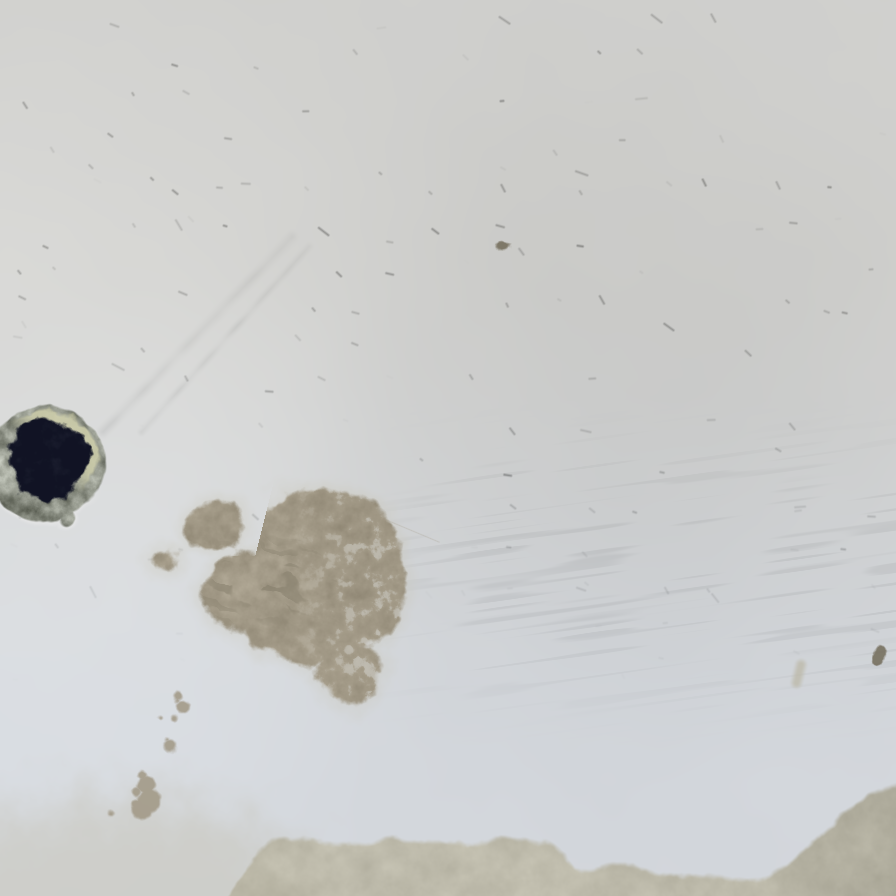
Write a Shadertoy shader that draws this texture.

```glsl
// A pale painted wall with a ragged hole, a brown scraped patch and damp stains.
// Gradients form the paint, noise-warped ellipses and segments form the damage,
// and hashed cells scatter the small scratches.

#define EDGE 0.0016
#define SPECK_AMOUNT 0.26
#define SCRATCH_AMOUNT 0.06
#define DRIP_COUNT 14
#define MUD vec3(0.625, 0.59, 0.515)
#define MUD_DARK vec3(0.52, 0.49, 0.415)
#define DAMP vec3(0.73, 0.715, 0.645)
#define HOLE_DARK vec3(0.065, 0.075, 0.14)
#define HOLE_RIM vec3(0.55, 0.565, 0.52)

float hash(vec2 p) {
    return fract(sin(dot(p, vec2(127.1, 311.7))) * 43758.5);
}

float noise(vec2 p) {
    vec2 c = floor(p), f = fract(p);
    f = f * f * (3.0 - 2.0 * f);
    return mix(mix(hash(c), hash(c + vec2(1, 0)), f.x),
               mix(hash(c + vec2(0, 1)), hash(c + 1.0), f.x), f.y);
}

float fbm(vec2 p) {
    float sum = 0.0, amp = 0.53;
    for (int i = 0; i < 4; i++) {
        sum += amp * noise(p);
        p = mat2(1.6, 1.2, -1.2, 1.6) * p + 7.3;
        amp *= 0.5;
    }
    return sum;
}

float ellipse(vec2 p, vec2 center, vec2 radius) {
    return (length((p - center) / radius) - 1.0) * min(radius.x, radius.y);
}

float segment(vec2 p, vec2 a, vec2 b) {
    vec2 pa = p - a, ba = b - a;
    return length(pa - ba * clamp(dot(pa, ba) / dot(ba, ba), 0.0, 1.0));
}

float fill(float d, float soft) {
    return 1.0 - smoothstep(-soft, soft, d);
}

vec3 paint(vec2 p) {
    vec3 col = mix(vec3(0.83, 0.845, 0.865), vec3(0.815, 0.815, 0.805), smoothstep(0.1, 0.75, p.y));
    col += 0.035 * fill(ellipse(p, vec2(0.05, 0.5), vec2(0.3, 0.4)), 0.22);
    col -= 0.025 * fill(ellipse(p, vec2(0.72, 0.52), vec2(0.25, 0.35)), 0.2);
    return col + 0.012 * (fbm(p * 7.0) - 0.5);
}

// Short tilted nicks, one candidate in each cell of two grids
float specks(vec2 p) {
    float mark = 0.0;
    for (float scale = 13.0; scale < 23.0; scale += 9.0) {
        vec2 id = floor(p * scale) + scale;
        vec2 q = fract(p * scale) - 0.25 - 0.5 * vec2(hash(id), hash(id + 5.7));
        float a = 1.3 * hash(id + 9.1) - 1.15;
        vec2 dir = vec2(cos(a), sin(a)) * (0.02 + 0.07 * hash(id + 2.3));
        float d = segment(q, -dir, dir) / scale;
        mark += step(0.7, hash(id + 4.4)) * hash(id + 8.8) * fill(d - 0.0011, EDGE);
    }
    return mark * smoothstep(0.2, 0.5, p.y);
}

// Fine brush lines on the right and two diagonal scrapes above the hole
float scratches(vec2 p) {
    float brush = smoothstep(0.64, 0.85, noise(vec2(p.x * 9.0, (p.y - 0.14 * p.x) * 230.0)));
    brush *= smoothstep(0.38, 0.55, p.x) * fill(abs(p.y - 0.36) - 0.12, 0.08);
    float scrape = fill(segment(p, vec2(0.115, 0.518), vec2(0.326, 0.735)) - 0.003, 0.007);
    scrape += fill(segment(p, vec2(0.158, 0.518), vec2(0.345, 0.725)) - 0.002, 0.005);
    return brush * 0.7 + scrape * (0.3 + 0.9 * noise(p * 55.0));
}

// Joined ellipses with a pale notch at the upper left
float mudShape(vec2 p) {
    float d = ellipse(p, vec2(0.354, 0.355), vec2(0.099));
    d = max(d, min(p.y - 0.38, 0.19 + 0.25 * p.y - p.x) * -1.0 < 0.0 ? 0.02 : d);
    d = min(d, ellipse(p, vec2(0.273, 0.339), vec2(0.047, 0.042)));
    d = min(d, ellipse(p, vec2(0.388, 0.252), vec2(0.036, 0.038)));
    d = min(d, ellipse(p, vec2(0.238, 0.413), vec2(0.03, 0.026)));
    return min(d, ellipse(p, vec2(0.187, 0.375), vec2(0.014, 0.012)));
}

float drips(vec2 p) {
    float d = 1.0;
    for (int i = 0; i < DRIP_COUNT; i++) {
        float id = float(i);
        vec2 c = mix(vec2(0.206, 0.232), vec2(0.138, 0.075), id / float(DRIP_COUNT - 1));
        c += 0.034 * (vec2(hash(vec2(id, 1)), hash(vec2(id, 2))) - 0.5);
        d = min(d, length(p - c) - 0.003 - 0.009 * pow(hash(vec2(id, 3)), 2.0));
    }
    return d;
}

// Top edge of the damp band
float dampTop(float x) {
    float h = mix(-0.02, 0.062, smoothstep(0.23, 0.31, x)) - 0.03 * smoothstep(0.605, 0.65, x);
    return h - 0.012 * smoothstep(0.69, 0.76, x) + 0.1 * smoothstep(0.84, 1.0, x);
}

void mainImage(out vec4 fragColor, in vec2 fragCoord) {
    vec2 p = fragCoord / iResolution.xy;
    float coarse = fbm(p * 32.0) - 0.5, fine = fbm(p * 95.0) - 0.5;
    vec3 col = paint(p) - SCRATCH_AMOUNT * scratches(p) - SPECK_AMOUNT * specks(p);
    // Damp band and haze
    float haze = fill(ellipse(p, vec2(0.13, 0), vec2(0.2, 0.11)) + 0.06 * coarse, 0.05);
    col = mix(col, vec3(0.79, 0.785, 0.75), 0.65 * haze);
    float damp = fill(p.y - dampTop(p.x) + 0.018 * coarse, 0.004);
    col = mix(col, DAMP - 0.05 * smoothstep(0.8, 0.95, p.x) + 0.09 * coarse + 0.05 * fine, 0.9 * damp);
    // Brown patch, flakes, ridges and drips
    float mud = mudShape(p) + 0.022 * coarse + 0.008 * fine;
    col = mix(col, DAMP + 0.05, 0.35 * fill(mud - 0.006, 0.015));
    float flakes = smoothstep(0.05, 0.22, fine + 0.25 * coarse) * smoothstep(0.31, 0.42, p.x);
    float ridge = smoothstep(0.64, 0.8, noise(vec2(p.x * 40.0, p.y * 140.0 + 30.0 * p.x + 5.0 * coarse)));
    ridge *= fill(ellipse(p, vec2(0.29, 0.35), vec2(0.07, 0.04)), 0.03);
    vec3 mudColor = mix(MUD + 0.12 * fine + 0.08 * coarse, MUD_DARK, 0.65 * ridge);
    col = mix(col, mudColor, fill(mud, 0.0035) * (0.96 - 0.5 * flakes));
    col = mix(col, MUD, 0.85 * fill(drips(p) + 0.012 * coarse + 0.005 * fine, 0.0025));
    // Hair line and chips
    col = mix(col, MUD, 0.5 * fill(segment(p, vec2(0.39, 0.437), vec2(0.49, 0.395)), EDGE));
    float chip = segment(p, vec2(0.978, 0.262), vec2(0.984, 0.274)) - 0.005;
    chip = min(chip, ellipse(p, vec2(0.561, 0.726), vec2(0.009, 0.004)));
    col = mix(col, MUD_DARK - 0.1, 0.8 * fill(chip + 0.007 * fine, EDGE));
    col = mix(col, DAMP, 0.7 * fill(segment(p, vec2(0.889, 0.238), vec2(0.894, 0.258)) - 0.005, 0.004));
    // Hole: lip, rim, crescent and core
    float rim = ellipse(p, vec2(0.052, 0.483), vec2(0.066, 0.064));
    rim = min(rim, segment(p, vec2(0.07, 0.45), vec2(0.077, 0.421)) - 0.009);
    rim = max(rim, 0.436 - 0.75 * p.x - p.y) + 0.012 * coarse;
    col = mix(col, vec3(0.91), 0.7 * fill(rim - 0.003, 0.003) * smoothstep(0.46, 0.42, p.y));
    float core = ellipse(p, vec2(0.052, 0.487), vec2(0.046, 0.043)) + 0.025 * coarse + 0.01 * fine;
    float crescent = fill(abs(core - 0.005) - 0.006, 0.003) * smoothstep(0.53, 0.58, p.x + p.y);
    vec3 rimColor = mix(HOLE_RIM + 0.45 * fine + 0.25 * coarse, vec3(0.82, 0.82, 0.68), 0.85 * crescent);
    col = mix(col, rimColor, fill(rim, EDGE));
    col = mix(col, HOLE_DARK + 0.1 * max(fine, 0.0), fill(core, 0.0025));
    fragColor = vec4(clamp(col, 0.0, 1.0), 1.0);
}
```
